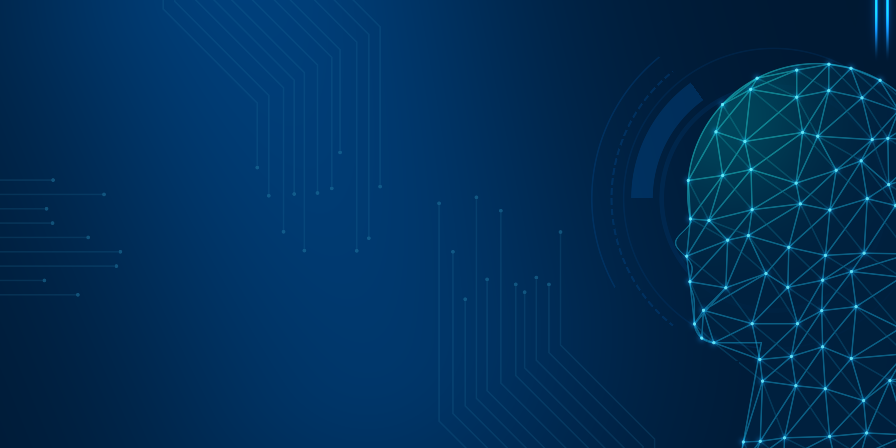
This background is drawn by a Shadertoy shader. Its source:

```glsl
// Deep blue technology backdrop: circuit traces, dial arcs and an anonymous wireframe bust.

const vec3 NIGHT = vec3(0.0, 0.095, 0.195);
const vec3 GLOW = vec3(0.0, 0.145, 0.27);
const vec3 TRACE = vec3(0.12, 0.46, 0.62);
const vec3 DIAL = vec3(0.0, 0.29, 0.56);
const vec3 TEAL = vec3(0.12, 0.78, 0.80);
const vec3 AZURE = vec3(0.06, 0.52, 0.78);
const vec3 SPARK = vec3(0.45, 0.95, 1.0);
const vec2 DIAL_CENTRE = vec2(1.727, 0.557);
const vec2 SKULL_CENTRE = vec2(1.823, 0.570);
const float SKULL_RADIUS = 0.288;
const float CELL = 0.082;        // spacing of the mesh vertices
const float JITTER = 0.72;       // irregularity of the mesh
const float TRACE_ALPHA = 0.20;
const int TRACES = 11;
const int LEADS = 9;

float pixel() { return 1.0 / iResolution.y; }

vec2 hash2(vec2 p) {
    vec3 q = fract(p.xyx * vec3(0.1031, 0.1030, 0.0973));
    q += dot(q, q.yzx + 33.33);
    return fract((q.xx + q.yz) * q.zy);
}

float segment(vec2 p, vec2 a, vec2 b) {
    vec2 ab = b - a;
    float t = clamp(dot(p - a, ab) / max(dot(ab, ab), 1e-6), 0.0, 1.0);
    return length(p - a - ab * t);
}

// Coverage of a thin stroke or disc at distance d
float ink(float d, float halfWidth) {
    return 1.0 - smoothstep(halfWidth, halfWidth + pixel(), d);
}

// Stepped traces that hang from the upper edge; x: lines, y: end nodes
vec2 circuit(vec2 p, float seed) {
    vec2 cover = vec2(0.0);
    for (int i = 0; i < TRACES; i++) {
        float t = float(i) / float(TRACES - 1);
        vec2 rnd = hash2(vec2(float(i) + 1.0, seed));
        vec2 end = vec2(mix(0.575, 0.845, t) + 0.012 * (rnd.y - 0.5), mix(0.40, 0.68, rnd.x));
        vec2 elbow = vec2(end.x, mix(0.77, 0.94, t));
        vec2 shoulder = elbow + 0.21 * vec2(-1.0, 1.0);
        float d = min(segment(p, end, elbow), segment(p, elbow, shoulder));
        d = min(d, segment(p, shoulder, shoulder + vec2(0.0, 0.3)));
        cover = max(cover, vec2(ink(d, 0.0006), ink(length(p - end), 0.003)));
    }
    return cover;
}

// Horizontal leads from the left edge
vec2 leads(vec2 p) {
    vec2 cover = vec2(0.0);
    for (int i = 0; i < LEADS; i++) {
        float reach = mix(0.05, 0.28, hash2(vec2(float(i), 7.0)).x);
        vec2 end = vec2(reach, 0.598 - 0.032 * float(i));
        float d = segment(p, vec2(-0.1, end.y), end);
        cover = max(cover, vec2(ink(d, 0.0006), ink(length(p - end), 0.003)));
    }
    return cover;
}

// Concentric arcs, with the angle measured upward from the left
float dial(vec2 p) {
    vec2 q = p - DIAL_CENTRE;
    float r = length(q), a = atan(q.y, -q.x);
    float band = ink(abs(r - 0.294), 0.023) * step(0.0, a) * step(a, 0.95);
    float outer = ink(abs(r - 0.406), 0.0006) * step(-0.51, a) * step(a, 0.89);
    float dashes = ink(abs(r - 0.362), 0.0012) * step(0.35, fract(a * 16.0)) * step(abs(a), 0.9);
    float rings = ink(abs(r - 0.335), 0.0006) + ink(abs(r - 0.25), 0.004);
    return 0.38 * band + 0.32 * outer + 0.35 * dashes + 0.18 * rings;
}

// Signed distance to the bust: skull, front with soft bumps, neck
float bust(vec2 p) {
    float skull = length(p - SKULL_CENTRE) - SKULL_RADIUS;
    vec2 bumps = (vec2(p.y) - vec2(0.458, 0.37)) / vec2(0.035, 0.025);
    vec2 q = p + vec2(dot(vec2(0.042, 0.010), exp(-bumps * bumps)), 0.0);
    vec2 e = abs(q - vec2(1.805, 0.40)) - vec2(0.255, 0.165) + 0.045;
    float front = length(max(e, 0.0)) + min(max(e.x, e.y), 0.0) - 0.045;
    float neck = max(0.98 * (1.657 + 0.18 * p.y - p.x), p.y - 0.4);
    return min(skull, min(front, neck));
}

// Jittered vertex, pulled onto the outline when outside; z: visibility
vec3 vertex(vec2 id) {
    vec2 v = (id + 0.5 + JITTER * (hash2(id + 40.0) - 0.5)) * CELL;
    float d = bust(v), h = 0.002;
    vec2 n = vec2(bust(v + vec2(h, 0.0)), bust(v + vec2(0.0, h))) - d;
    vec2 pulled = v - max(d, 0.0) * n / max(length(n), 1e-5);
    return vec3(pulled, step(d, 0.8 * CELL));
}

float edge(vec2 p, vec3 a, vec3 b) {
    return ink(segment(p, a.xy, b.xy), 0.0006) * a.z * b.z;
}

// Triangulated mesh; x: lines, y: vertices, z: halo
vec3 mesh(vec2 p) {
    vec3 cover = vec3(0.0);
    vec2 home = floor(p / CELL);
    for (int j = -2; j <= 2; j++)
    for (int i = -2; i <= 2; i++) {
        vec2 id = home + vec2(i, j);
        vec3 a = vertex(id), b = vertex(id + vec2(1, 0));
        vec3 c = vertex(id + vec2(0, 1)), d = vertex(id + vec2(1, 1));
        float lines = max(max(edge(p, a, b), edge(p, a, c)), edge(p, a, d));
        lines = max(lines, 0.4 * edge(p, b, c));
        float r = length(p - a.xy);
        cover = max(cover, vec3(lines, ink(r, 0.0025) * a.z, exp(-r * r / 0.00008) * a.z));
    }
    return cover;
}

void mainImage(out vec4 fragColor, in vec2 fragCoord) {
    vec2 p = fragCoord / iResolution.y;

    // Slanted glow over the night blue
    float d = segment(p, vec2(0.56, 1.0), vec2(0.82, 0.2));
    vec3 col = NIGHT + GLOW * mix(0.78, 1.06, p.y) * exp(-d * d / 0.35);

    // Circuits: one group above, the same layout turned round below
    vec2 wires = max(circuit(p, 3.0), circuit(vec2(1.83, 1.0) - p, 11.0));
    wires = max(wires, leads(p));
    col = mix(col, TRACE, max(TRACE_ALPHA * wires.x, 0.55 * wires.y));
    col = mix(col, DIAL, dial(p));

    // Twin light streaks in the upper corner
    float streak = min(abs(p.x - 1.956), abs(p.x - 1.981));
    float fade = smoothstep(0.86, 0.98, p.y);
    col += fade * (vec3(0.1, 0.6, 0.9) * ink(streak, 0.0015) + vec3(0.0, 0.2, 0.4) * exp(-streak / 0.006));

    // Bust: tinted body, mesh and rim
    float body = bust(p);
    if (body < 0.04) {
        float lit = exp(-dot(p - vec2(1.62, 0.74), p - vec2(1.62, 0.74)) / 0.045);
        vec3 tint = mix(vec3(0.0, 0.13, 0.25), vec3(0.0, 0.31, 0.39), lit);
        col = mix(col, tint, 0.8 * ink(body, 0.0));
        vec3 lineColor = mix(AZURE, TEAL, clamp(lit + 0.35, 0.0, 1.0));
        vec3 net = mesh(p);
        col = mix(col, lineColor, 0.5 * net.x);
        col = mix(col, lineColor, 0.5 * ink(abs(body), 0.0006));
        col += AZURE * 0.3 * net.z;
        col = mix(col, SPARK, 0.8 * net.y);
    }
    fragColor = vec4(col, 1.0);
}
```
